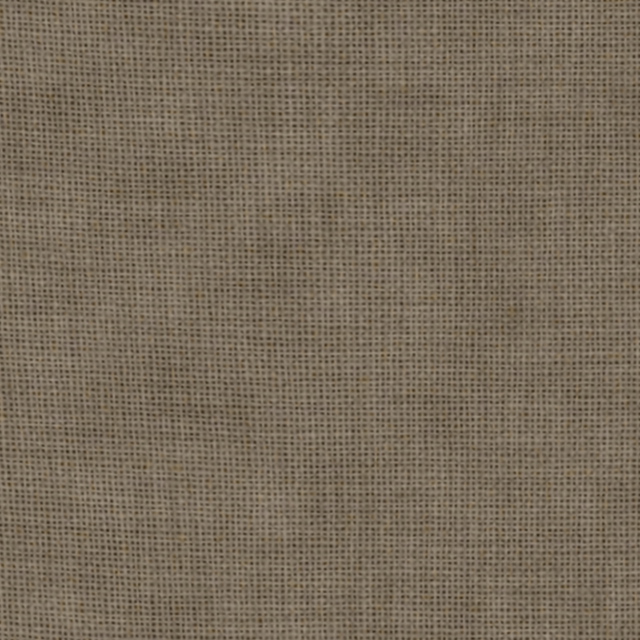
This texture is drawn by a Shadertoy shader. Its source:

```glsl
// Plain-woven brown linen with small dark gaps, uneven threads and faint blotches.

#define WARP_COUNT 108.0    // upright threads across the canvas
#define WEFT_COUNT 111.0    // level threads up the canvas
#define SKEW 0.055          // lean of the threads on the left side
#define WOBBLE 0.27         // sideways wander of threads, in thread widths
#define GAP_DEPTH 0.165     // darkness of the gaps between threads
#define GROOVE_DEPTH 0.026  // darkness of the seams along threads
#define STREAK 0.045        // tone change from thread to thread
#define GRAIN 0.080         // fibre grain
#define BLOTCH 0.026        // broad stains
#define THREAD_TONE 0.541
#define TINT vec3(0.0, -0.049, -0.114)

const float TAU = 6.2831853;

vec2 gradientAt(vec2 cell) {
    vec3 p = fract(cell.xyx * vec3(0.1031, 0.1030, 0.0973));
    p += dot(p, p.yzx + 33.33);
    float angle = TAU * fract((p.x + p.y) * p.z);
    return vec2(cos(angle), sin(angle));
}

// Gradient noise, roughly -0.7 to 0.7
float noise(vec2 p) {
    vec2 i = floor(p), f = fract(p);
    vec2 w = f * f * f * (f * (f * 6.0 - 15.0) + 10.0);
    vec2 e = vec2(0.0, 1.0);
    float low = mix(dot(gradientAt(i), f),
                    dot(gradientAt(i + e.yx), f - e.yx), w.x);
    float high = mix(dot(gradientAt(i + e.xy), f - e.xy),
                     dot(gradientAt(i + e.yy), f - e.yy), w.x);
    return mix(low, high, w.y);
}

float fbm(vec2 p) {
    float sum = 0.0, gain = 1.0;
    for (int k = 0; k < 3; k++) {
        sum += gain * noise(p);
        p = p * 2.03 + 17.3;
        gain *= 0.55;
    }
    return sum;
}

// Canvas position to thread coordinates: whole numbers lie on the seams
vec2 threadCoords(vec2 uv) {
    // Upright threads lean and level threads sag on the left, then straighten
    float lean = 1.0 - smoothstep(0.15, 0.75, uv.x);
    float x = min(uv.x, 0.6);
    float sag = x - x * x / 1.2;
    vec2 bent = uv + SKEW * vec2(lean * uv.y, sag);
    bent += 0.005 * vec2(noise(uv * 3.1 + 5.0), noise(uv * 2.7 + 41.0));
    vec2 t = bent * vec2(WARP_COUNT, WEFT_COUNT);
    vec2 wander = vec2(noise(t * vec2(0.37, 0.05) + 9.0),
                       noise(t * vec2(0.05, 0.41) + 63.0));
    wander += 0.6 * vec2(noise(t * vec2(0.8, 0.45)), noise(t * vec2(0.45, 0.8) + 80.0));
    return t + WOBBLE * wander;
}

void mainImage(out vec4 fragColor, in vec2 fragCoord) {
    vec2 uv = fragCoord / iResolution.xy;
    vec2 t = threadCoords(uv);

    // Seams between threads, faded to their mean when too fine to resolve
    vec2 resolved = 1.0 - smoothstep(0.35, 0.7, fwidth(t));
    vec2 seam = 0.5 + 0.5 * cos(TAU * t) * resolved;

    // Gaps open where two seams cross; the weave tightens and loosens
    float openness = 1.0 + 0.28 * fbm(uv * 9.0 + 3.0) + 0.8 * noise(t * 0.83 + 21.0);
    float gap = seam.x * seam.y * max(openness, 0.2);

    // Alternate crossings stand slightly higher
    float crossing = sin(0.5 * TAU * t.x) * sin(0.5 * TAU * t.y) * resolved.x * resolved.y;

    // Uneven threads, fibres and stains
    float warpStreak = noise(vec2(t.x * 0.73, t.y * 0.06));
    float weftStreak = noise(vec2(t.x * 0.05, t.y * 0.73) + 50.0);
    float grain = noise(t * 1.37 + 7.0);
    float stain = fbm(uv * vec2(6.0, 7.0) + 30.0);

    float tone = THREAD_TONE - GAP_DEPTH * gap;
    tone -= GROOVE_DEPTH * (seam.x + seam.y);
    tone += 0.012 * crossing;
    tone += STREAK * (warpStreak + weftStreak);
    tone += GRAIN * grain + BLOTCH * stain;

    // Scattered ochre fibres among greyer thread
    float ochre = smoothstep(0.2, 0.55, noise(t * vec2(0.62, 0.5) + 91.0));
    vec3 color = tone + TINT;
    color += ochre * vec3(0.012, -0.004, -0.034);
    color.b += 0.02 * noise(t * 0.3 + 12.0);

    fragColor = vec4(clamp(color, 0.0, 1.0), 1.0);
}
```
